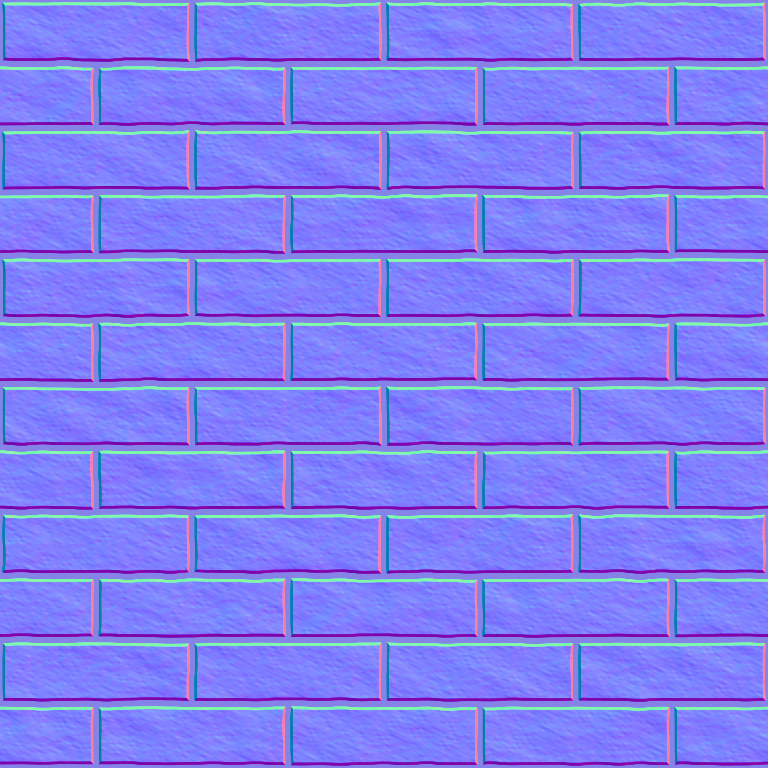
A Shadertoy shader for this texture map:

```glsl
const vec2 BRICK_COUNT = vec2(4.0, 12.0);
const vec2 JOINT_HALF = vec2(0.0037, 0.0042);
const vec2 BEVEL_WIDTH = vec2(0.0027, 0.0032);
const float BEVEL_HEIGHT = 0.0092;
const vec2 EDGE_WOBBLE = vec2(0.0011, 0.0020);
const vec3 MORTAR_TINT = vec3(0.52, 0.51, 0.91);

float hash(vec2 cell) {
    vec3 q = fract(vec3(cell.xyx) * 0.1031);
    q += dot(q, q.yzx + 33.33);
    return fract((q.x + q.y) * q.z);
}

// Value noise whose lattice wraps every period cells
float wrapNoise(vec2 p, float period, float seed) {
    vec2 cell = floor(p);
    vec2 f = p - cell;
    f = f * f * f * (f * (f * 6.0 - 15.0) + 10.0);
    vec2 a = mod(cell, period) + seed;
    vec2 b = mod(cell + 1.0, period) + seed;
    return mix(mix(hash(a), hash(vec2(b.x, a.y)), f.x),
               mix(hash(vec2(a.x, b.y)), hash(b), f.x), f.y);
}

// Grain stretched along a falling diagonal; integer shear keeps it periodic
float strata(vec2 p, float count, float seed) {
    vec2 sheared = count * vec2(p.x - p.y, p.x + 2.0 * p.y);
    return wrapNoise(sheared, count, seed) / count;
}

// Uneven hand-cut edges
vec2 wobble(vec2 p, float count, vec2 amount) {
    vec2 n = vec2(wrapNoise(p * count, count, 11.0),
                  wrapNoise(p * count, count, 57.0));
    return p + amount * (n - 0.5);
}

// Distance inward from the brick outline per axis; negative in the joints
vec2 brickInset(vec2 p) {
    vec2 grid = p * BRICK_COUNT;
    grid.x += 0.5 * (1.0 - mod(floor(grid.y), 2.0));
    vec2 border = (0.5 - abs(fract(grid) - 0.5)) / BRICK_COUNT;
    return border - JOINT_HALF;
}

vec2 wallInset(vec2 p) {
    return brickInset(wobble(p, 36.0, EDGE_WOBBLE));
}

float surfaceHeight(vec2 p) {
    vec2 rise = wallInset(p) / BEVEL_WIDTH;
    float bevel = clamp(min(rise.x, rise.y), 0.0, 1.0);
    float grain = 0.060 * strata(p, 120.0, 3.0)
                + 0.035 * strata(p, 56.0, 19.0)
                + 0.045 * strata(p, 16.0, 41.0);
    return BEVEL_HEIGHT * bevel + grain * bevel;
}

vec3 surfaceNormal(vec2 p, float stepSize) {
    vec2 e = vec2(stepSize, 0.0);
    vec2 slope = vec2(surfaceHeight(p + e.xy) - surfaceHeight(p - e.xy),
                      surfaceHeight(p + e.yx) - surfaceHeight(p - e.yx));
    return normalize(vec3(-slope / (2.0 * stepSize), 1.0));
}

void mainImage(out vec4 fragColor, in vec2 fragCoord) {
    vec2 p = fragCoord / iResolution.xy;
    float halfPixel = 0.5 / iResolution.y;

    // Encode the normal as colour
    vec3 normal = surfaceNormal(p, max(halfPixel, 0.0007));
    vec3 color = 0.5 + 0.5 * normal;

    // Duller flat joints
    float soft = max(halfPixel, 0.0007);
    vec2 inset = wallInset(p);
    float joint = 1.0 - smoothstep(-soft, soft, min(inset.x, inset.y));
    color = mix(color, MORTAR_TINT, joint * smoothstep(0.5, 1.0, normal.z));

    fragColor = vec4(color, 1.0);
}
```
